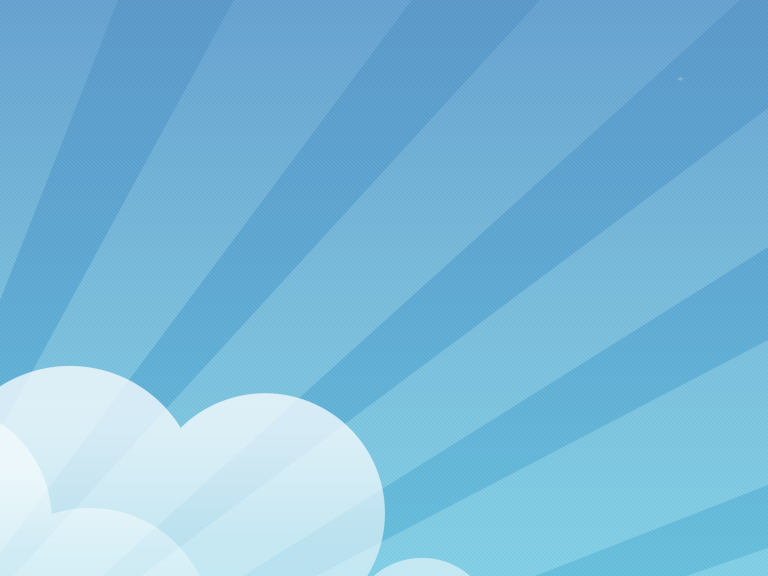
A WebGL 2 fragment shader for this background:

```glsl
#version 300 es
precision highp float;
// Blue sky with sun rays fanning out from below the lower left corner,
// a fine diagonal weave, one small spark and two layers of round clouds.
// Rays flip light and dark at each edge line; clouds are veils of white.

uniform vec2 u_resolution;
out vec4 fragColor;

// Each ray edge: x where it meets the top, and its leftward run per unit of fall
const vec2 RAY_EDGES[10] = vec2[10](
    vec2(0.205, 0.393), vec2(0.406, 0.543), vec2(0.715, 0.744),
    vec2(0.9375, 0.914), vec2(1.285, 1.108), vec2(1.585, 1.340),
    vec2(2.018, 1.596), vec2(2.464, 1.915), vec2(3.489, 2.560),
    vec2(4.092, 2.900));

float circle(vec2 p, vec2 center, float radius) {
    return length(p - center) - radius;
}

// Coverage of a shape from its signed distance, softened over one pixel
float cover(float dist) {
    float pixel = 1.0 / u_resolution.y;
    return 1.0 - smoothstep(-0.75 * pixel, 0.75 * pixel, dist);
}

// 1 inside a light ray, 0 inside a dark one
float rayLight(vec2 p) {
    float side = 1.0;
    for (int i = 0; i < 10; i++) {
        vec2 edge = RAY_EDGES[i];
        float dist = (p.x - edge.x + edge.y * (1.0 - p.y)) / length(vec2(1.0, edge.y));
        side *= 2.0 * cover(dist) - 1.0;
    }
    return 0.5 + 0.5 * side;
}

// Vertical blend through three colours, from bottom to top
vec3 gradient(vec3 low, vec3 middle, vec3 high, float y) {
    return y < 0.5 ? mix(low, middle, 2.0 * y) : mix(middle, high, 2.0 * y - 1.0);
}

vec3 sky(vec2 p) {
    vec3 dark = gradient(vec3(0.41, 0.75, 0.86), vec3(0.375, 0.665, 0.825),
                         vec3(0.36, 0.60, 0.79), p.y);
    vec3 light = gradient(vec3(0.51, 0.81, 0.895), vec3(0.475, 0.735, 0.855),
                          vec3(0.405, 0.635, 0.815), p.y);
    vec3 color = mix(dark, light, rayLight(p));

    // Diagonal weave
    color += 0.014 * cos(6.28318 * 144.0 * (p.x + p.y));

    // Spark: a short, wide cross
    vec2 s = abs(p - vec2(1.181, 0.863));
    float spark = exp(-s.x * 350.0 - s.y * 700.0);
    return mix(color, vec3(0.85, 0.96, 1.0), 0.8 * spark);
}

void main() {
    vec2 p = gl_FragCoord.xy / u_resolution.y;
    vec3 color = sky(p);

    // Back cloud, thinner towards the bottom
    float back = circle(p, vec2(0.1215, 0.139), 0.2257);
    back = min(back, circle(p, vec2(0.460, 0.109), 0.2083));
    back = min(back, circle(p, vec2(0.7326, -0.0955), 0.127));
    float backVeil = mix(0.54, 0.75, smoothstep(0.0, 0.3, p.y));
    color = mix(color, vec3(0.99, 0.995, 1.0), backVeil * cover(back));

    // Front cloud
    float front = circle(p, vec2(-0.113, 0.097), 0.203);
    front = min(front, circle(p, vec2(0.156, -0.0955), 0.2135));
    float frontVeil = mix(0.32, 0.55, smoothstep(0.0, 0.2, p.y));
    color = mix(color, vec3(0.99, 1.0, 1.0), frontVeil * cover(front));

    fragColor = vec4(color, 1.0);
}
```
